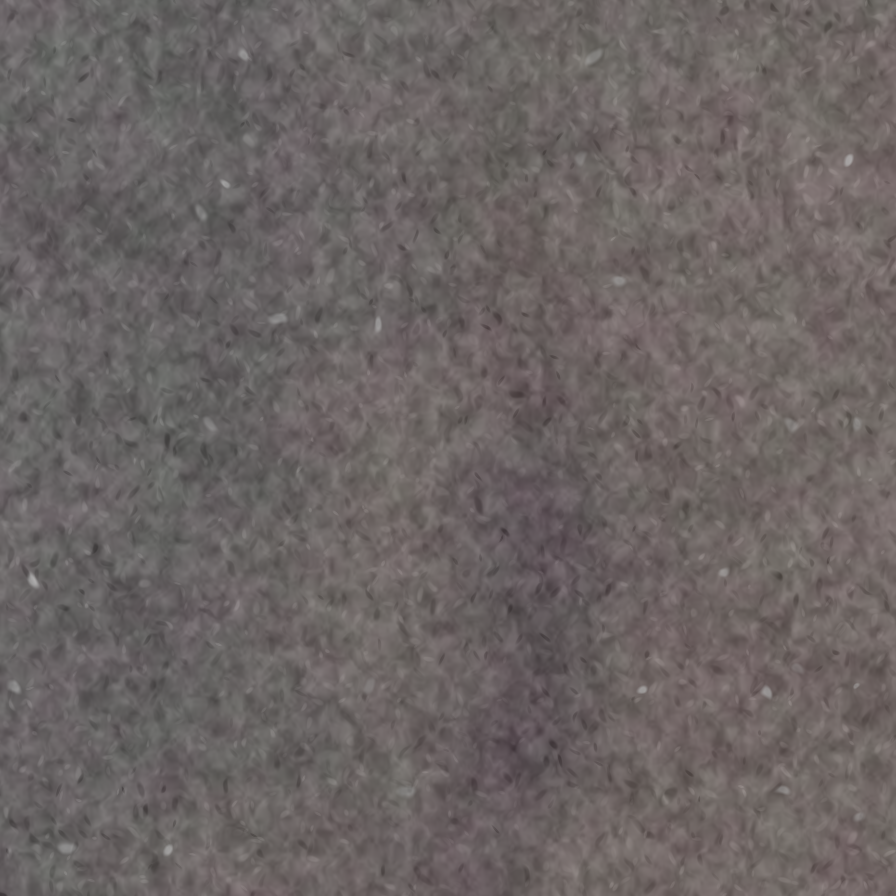
This texture is drawn by a three.js fragment shader. Its source:

```glsl
// Worn asphalt: grey-brown ground with a soft dark stain running down it.
// Layered value noise gives the fine grain; jittered cells scatter slanted
// dark pits, pale chips and a few bright pebbles.
varying vec2 vUv;

float hash(vec2 p) {
  return fract(sin(dot(p, vec2(127.1, 311.7))) * 43758.5453);
}

float noise(vec2 p) {
  vec2 i = floor(p);
  vec2 f = fract(p);
  f = f * f * (3.0 - 2.0 * f);
  return mix(mix(hash(i), hash(i + vec2(1.0, 0.0)), f.x),
             mix(hash(i + vec2(0.0, 1.0)), hash(i + 1.0), f.x), f.y);
}

float fbm(vec2 p) {
  float sum = 0.0;
  float amp = 0.5;
  for (int i = 0; i < 4; i++) {
    sum += amp * noise(p);
    p = p * 2.03 + 17.3;
    amp *= 0.5;
  }
  return sum / 0.9375;
}

// Coverage of scattered ellipses; size holds half length and half width in cells
float flecks(vec2 uv, float cells, float density, vec2 size, float spread, float seed) {
  vec2 p = uv * cells;
  vec2 home = floor(p);
  float cover = 0.0;
  for (int y = -1; y <= 1; y++) {
    for (int x = -1; x <= 1; x++) {
      vec2 cell = home + vec2(float(x), float(y));
      vec2 id = cell + seed;
      vec2 center = cell + vec2(hash(id + 3.1), hash(id + 7.7));
      float angle = 1.75 + spread * (hash(id + 11.3) - 0.5);
      vec2 axis = vec2(cos(angle), sin(angle));
      vec2 d = p - center;
      vec2 local = vec2(dot(d, axis), dot(d, vec2(-axis.y, axis.x)));
      float scale = 0.55 + 0.75 * hash(id + 19.9);
      float body = 1.0 - smoothstep(0.45, 1.25, length(local / (size * scale)));
      float strength = 0.4 + 0.6 * hash(id + 23.5);
      cover = max(cover, body * strength * step(hash(id + 29.2), density));
    }
  }
  return cover;
}

void main() {
  vec2 uv = vUv;
  vec2 warped = uv + 0.007 * (vec2(noise(uv * 70.0), noise(uv * 70.0 + 41.0)) - 0.5);

  // Broad patches and the wandering vertical stain
  float patches = fbm(uv * 5.0 + 3.0);
  float stainX = 0.575 + 0.035 * sin(uv.y * 6.0 - 1.0) + 0.05 * (noise(uv * 9.0) - 0.5);
  float stain = exp(-pow((uv.x - stainX) / 0.075, 2.0)) * (1.0 - 0.5 * smoothstep(0.6, 0.95, uv.y));
  float warmth = smoothstep(0.1, 0.9, uv.x * 0.8 - uv.y * 0.35 + 0.35 + 0.7 * (patches - 0.5));

  // Fine grain, slightly stretched upward
  vec2 grainUv = warped * vec2(1.0, 0.8);
  float grain = 0.45 * noise(grainUv * 75.0) + 0.35 * noise(grainUv * 145.0 + 9.0)
              + 0.2 * noise(grainUv * 250.0 + 5.0) - 0.5;

  // Pits gather in rougher areas
  float rough = smoothstep(0.25, 0.7, fbm(uv * 11.0 + 20.0));
  float pits = flecks(warped, 52.0, 0.42, vec2(0.42, 0.17), 2.0, 0.0);
  float chips = flecks(warped, 64.0, 0.34, vec2(0.4, 0.2), 2.6, 70.0);
  float pebbles = flecks(warped, 17.0, 0.08, vec2(0.16, 0.1), 3.1, 150.0);

  float light = 0.402 + 0.22 * grain + 0.07 * (patches - 0.5) + 0.012 * warmth;
  light -= 0.04 * stain;
  light -= 0.095 * pits * (0.35 + 0.65 * rough);
  light += 0.07 * chips * (1.0 - 0.4 * stain);
  light += 0.2 * pebbles;

  // Cool grey at upper left, brown at right, violet in the stain, faint mottling
  vec3 tint = mix(vec3(0.008, -0.004, -0.002), vec3(0.028, -0.009, -0.018), warmth);
  tint += stain * smoothstep(0.75, 0.4, uv.y) * vec3(0.001, -0.007, 0.012);
  float mottle = noise(uv * 38.0 + 60.0) + noise(uv * 16.0 + 90.0) - 1.0;
  tint += mottle * vec3(0.011, -0.011, 0.004);

  vec3 color = vec3(light) + tint * (1.0 - 0.7 * pebbles);
  gl_FragColor = vec4(color, 1.0);
}
```
